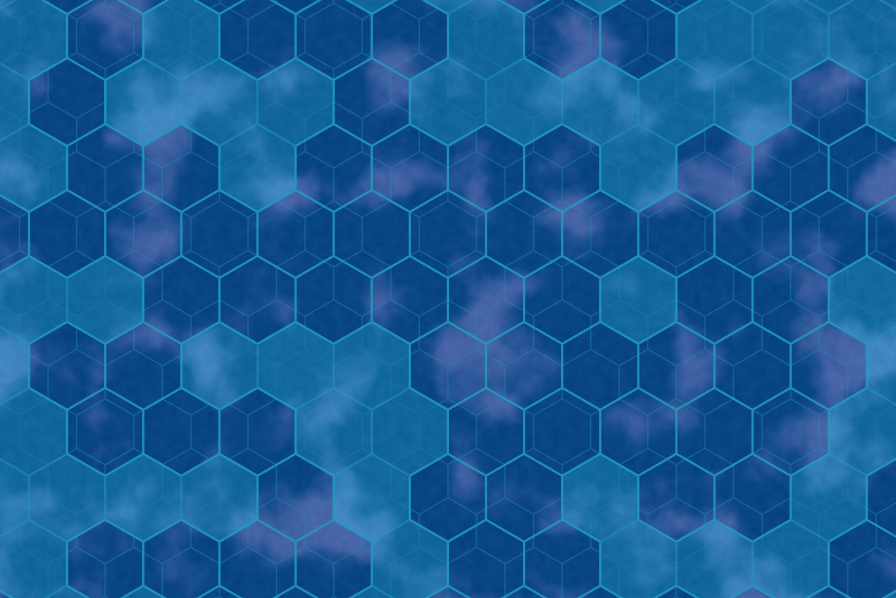
A WebGL 2 fragment shader for this pattern:

```glsl
#version 300 es
precision highp float;
// Honeycomb of navy and teal cells with bright outlines, overlaid by a fainter
// honeycomb at three quarters of its scale. Both share one hexagon distance
// function; layered gradient noise adds the pale clouds and the fine mottling.

uniform vec2 u_resolution;
out vec4 fragColor;

// Lengths are fractions of the canvas width.
const float CELL_WIDTH = 0.085;
const float FINE_SCALE = 0.75;
const vec2 LATTICE_ORIGIN = vec2(0.3724, 0.1855);
const float BOLD_HALF_WIDTH = 0.00125;
const float FINE_HALF_WIDTH = 0.0008;

const vec3 NAVY = vec3(0.03, 0.27, 0.505);
const vec3 TEAL = vec3(0.07, 0.415, 0.62);
const vec3 LAVENDER = vec3(0.31, 0.41, 0.68);
const vec3 SKY = vec3(0.27, 0.55, 0.77);
const vec3 BOLD_LINE = vec3(0.13, 0.60, 0.75);
const vec3 FINE_LINE = vec3(0.14, 0.53, 0.70);

// Two random values in 0..1 for an integer lattice point.
vec2 hash2(vec2 point) {
    uvec2 v = uvec2(ivec2(point)) * 1664525u + 1013904223u;
    for (int i = 0; i < 2; i++) {
        v.x += v.y * 1664525u;
        v.y += v.x * 1664525u;
        v ^= v >> 16u;
    }
    return vec2(v & 0xffffu) / 65535.0;
}

float cornerSlope(vec2 corner, vec2 offset) {
    float angle = 6.28319 * hash2(corner).x;
    return dot(vec2(cos(angle), sin(angle)), offset);
}

float gradientNoise(vec2 p) {
    vec2 i = floor(p), f = p - i;
    vec2 u = f * f * f * (f * (f * 6.0 - 15.0) + 10.0);
    vec2 e = vec2(1.0, 0.0);
    float low = mix(cornerSlope(i, f), cornerSlope(i + e.xy, f - e.xy), u.x);
    float high = mix(cornerSlope(i + e.yx, f - e.yx), cornerSlope(i + e.xx, f - e.xx), u.x);
    return mix(low, high, u.y);
}

float fbm(vec2 p, int octaves, float gain) {
    float sum = 0.0, amplitude = 1.0;
    for (int i = 0; i < octaves; i++) {
        sum += amplitude * gradientNoise(p);
        p = mat2(1.6, 1.2, -1.2, 1.6) * p + 17.3;
        amplitude *= gain;
    }
    return sum;
}

// Centre of the nearest unit-wide, pointy-top hexagon.
vec2 hexCenter(vec2 p) {
    const vec2 period = vec2(1.0, 1.73205);
    vec2 a = floor(p / period + 0.5) * period;
    vec2 b = (floor(p / period) + 0.5) * period;
    return distance(p, a) < distance(p, b) ? a : b;
}

// Distance from a point inside a unit hexagon to its border.
float hexEdge(vec2 offset) {
    vec2 q = abs(offset);
    return 0.5 - max(q.x, dot(q, vec2(0.5, 0.866025)));
}

// Direction to the neighbour across the nearest side.
vec2 sideDirection(vec2 offset) {
    const float sixth = 1.047198;
    float angle = floor(atan(offset.y, offset.x) / sixth + 0.5) * sixth;
    return vec2(cos(angle), sin(angle));
}

// Teal strength of a cell; teal is commoner towards the left and right ends.
float tealAmount(vec2 center) {
    vec2 random = hash2(floor(center * vec2(2.0, 1.154701) + 0.5) + 40.0);
    float x = center.x * CELL_WIDTH + LATTICE_ORIGIN.x;
    float chance = mix(0.28, 0.75, smoothstep(0.33, 0.5, abs(x - 0.5)));
    return step(random.x, chance) * mix(0.86, 1.0, random.y);
}

float lineMask(float dist, float halfWidth, float pixel) {
    return clamp((halfWidth - dist) / pixel + 0.5, 0.0, 1.0);
}

void main() {
    vec2 p = gl_FragCoord.xy / u_resolution.x;
    float pixel = 1.0 / u_resolution.x;

    // Main honeycomb, with fills blended smoothly across shared sides
    vec2 cell = (p - LATTICE_ORIGIN) / CELL_WIDTH;
    vec2 center = hexCenter(cell);
    vec2 offset = cell - center;
    float boldDist = hexEdge(offset) * CELL_WIDTH;
    float own = tealAmount(center);
    float neighbour = tealAmount(center + sideDirection(offset));
    float teal = mix(neighbour, own, clamp(boldDist / pixel + 0.5, 0.0, 1.0));

    // Clouds turn lavender over navy and sky blue over teal
    float cloud = smoothstep(-0.06, 0.52, fbm(p * 10.5 + 5.7, 4, 0.42));
    vec3 color = mix(NAVY, TEAL, teal);
    color = mix(color, mix(LAVENDER, SKY, teal), cloud * 0.9);
    color += 0.022 * fbm(p * 70.0, 3, 0.7);

    // Fine honeycomb, weaker over teal
    float fineWidth = CELL_WIDTH * FINE_SCALE;
    vec2 fineCell = (p - LATTICE_ORIGIN) / fineWidth;
    float fineDist = hexEdge(fineCell - hexCenter(fineCell)) * fineWidth;
    color = mix(color, FINE_LINE, lineMask(fineDist, FINE_HALF_WIDTH, pixel) * mix(0.42, 0.25, teal));

    // Bold outlines, fading between two teal cells
    float boldAlpha = mix(0.88, 0.4, own * neighbour);
    color = mix(color, BOLD_LINE, lineMask(boldDist, BOLD_HALF_WIDTH, pixel) * boldAlpha);
    fragColor = vec4(color, 1.0);
}
```
